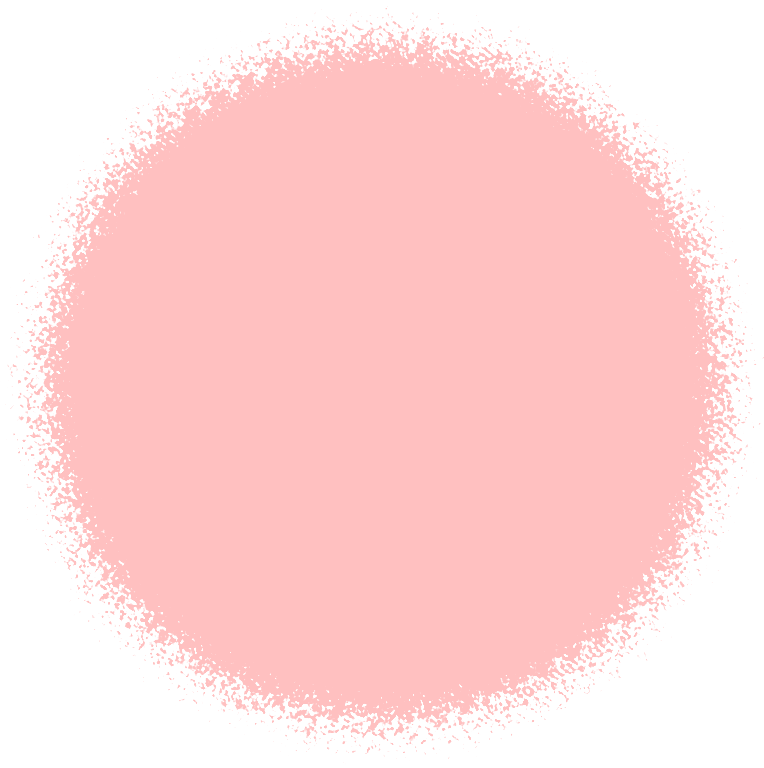
Give the GLSL for this background, as a Shadertoy shader.

```glsl
const vec3 PAPER = vec3(1.0);
const vec3 PINK = vec3(1.0, 0.753, 0.753);
const vec2 CENTRE_OFFSET = vec2(0.002, 0.001);
const float RADIUS = 0.440;        // where half the grain is filled
const float INNER_WIDTH = 0.092;   // reach of the gaps into the disc
const float OUTER_WIDTH = 0.135;   // reach of the specks out of the disc
const float GRAIN_FREQUENCY = 255.0;
const float FINE_SHARE = 0.35;     // weight of the finer grain
const float EDGE_SOFTNESS = 0.24;

float hash(vec2 p) {
    return fract(sin(dot(p, vec2(127.1, 311.7))) * 43758.5453);
}

float valueNoise(vec2 p) {
    vec2 cell = floor(p);
    vec2 f = fract(p);
    f = f * f * (3.0 - 2.0 * f);
    float low = mix(hash(cell), hash(cell + vec2(1.0, 0.0)), f.x);
    float high = mix(hash(cell + vec2(0.0, 1.0)), hash(cell + vec2(1.0, 1.0)), f.x);
    return mix(low, high, f.y);
}

// Two turned layers, the second finer, to break up the grid
float grain(vec2 p) {
    mat2 turn = mat2(0.8, 0.6, -0.6, 0.8);
    float coarse = valueNoise(turn * p);
    float fine = valueNoise(turn * turn * p * 1.6 + 37.0);
    return mix(coarse, fine, FINE_SHARE) - 0.5;
}

void mainImage(out vec4 fragColor, in vec2 fragCoord) {
    vec2 p = (fragCoord - 0.5 * iResolution.xy) / iResolution.y - CENTRE_OFFSET;

    // Disc falloff, longer outside, broken into specks by the grain
    float depth = RADIUS - length(p);
    float falloff = depth / (depth > 0.0 ? INNER_WIDTH : OUTER_WIDTH);
    float coverage = falloff + grain((p + 1.0) * GRAIN_FREQUENCY);

    // Smooth the speck edges over about one pixel
    float edge = EDGE_SOFTNESS * GRAIN_FREQUENCY / iResolution.y;
    float paint = smoothstep(-edge, edge, coverage);
    fragColor = vec4(mix(PAPER, PINK, paint), 1.0);
}
```
